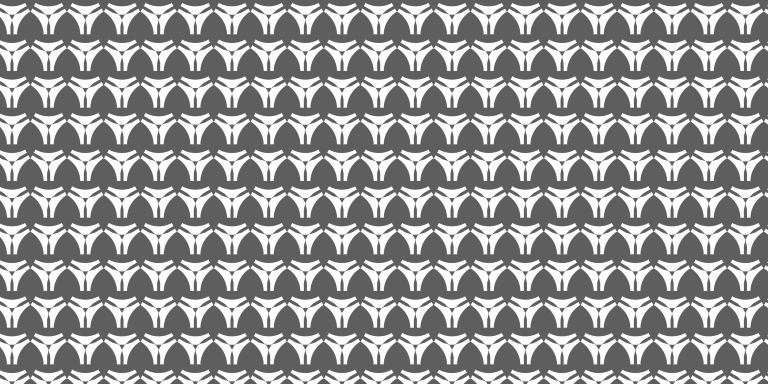
Give the GLSL for this pattern, as a Shadertoy shader.

```glsl
const float PERIOD = 0.0955;                // cell size in canvas heights
const vec2 FIRST_CENTER = vec2(0.0312, 0.9575);
const vec3 GROUND = vec3(0.37);
const vec3 BLADE = vec3(0.99);
const float THIRD_TURN = 2.0943951;

// Folds the plane threefold: one arm axis on +x, mirrored to y >= 0
vec2 foldArms(vec2 p, float axisAngle) {
    float a = atan(p.y, p.x) - axisAngle;
    a = mod(a + 0.5 * THIRD_TURN, THIRD_TURN) - 0.5 * THIRD_TURN;
    return length(p) * vec2(cos(a), abs(sin(a)));
}

// Signed distance to three concave blades, negative inside
float bladeDistance(vec2 p, float armLength, float slotHalfWidth) {
    vec2 q = foldArms(p, -0.75 * THIRD_TURN);
    vec2 bladeDir = vec2(0.5, 0.8660254);

    // Outline: flat arm ends and circular hollows between arms
    float armEnd = q.x - armLength;
    float hollow = 0.744 - length(q - 1.017 * bladeDir);

    // Cutouts: tapered slot along each arm and the central triangle
    float slot = slotHalfWidth * smoothstep(0.08, 0.3, q.x) - q.y;
    float triangle = 0.045 - dot(q, bladeDir);

    return max(max(armEnd, hollow), max(slot, triangle));
}

void mainImage(out vec4 fragColor, in vec2 fragCoord) {
    vec2 uv = fragCoord / iResolution.y;
    vec2 cell = fract((uv - FIRST_CENTER) / PERIOD + 0.5) - 0.5;
    float pixel = 1.0 / (iResolution.y * PERIOD);

    float d = bladeDistance(cell, 0.49, 0.042);
    float coverage = 1.0 - smoothstep(-0.65 * pixel, 0.65 * pixel, d);
    fragColor = vec4(mix(GROUND, BLADE, coverage), 1.0);
}
```
